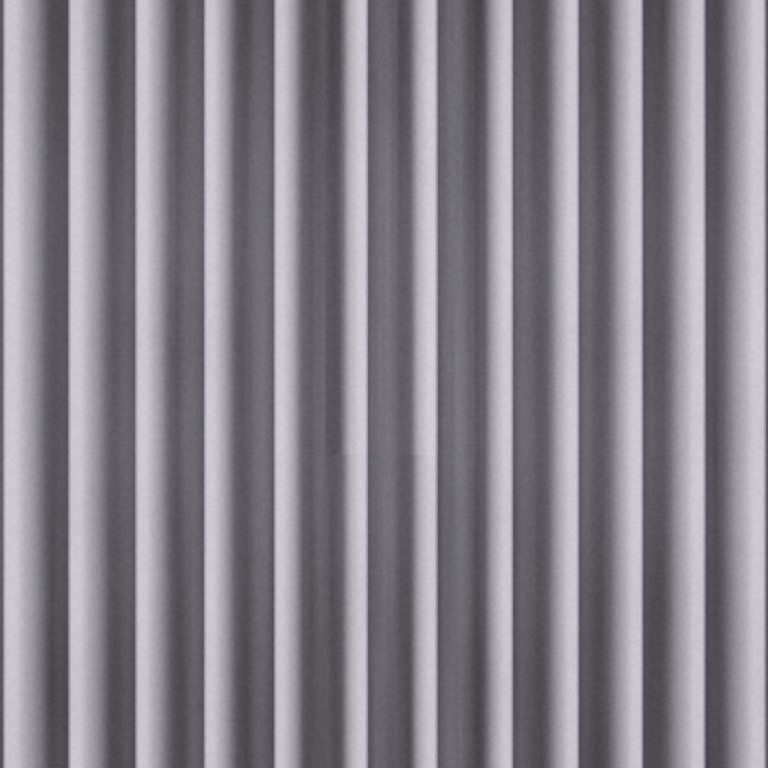
Reproduce this texture procedurally as a three.js fragment shader.

```glsl
// Corrugated grey metal sheet: twelve pale vertical ribs, crisp on one side and soft on the other.
varying vec2 vUv;

#define RIBS 12
#define LEFT_RIBS 5.0
#define CREST_COLOR vec3(0.80, 0.79, 0.825)
#define SLOPE_COLOR vec3(0.715, 0.71, 0.725)
#define VALLEY_COLOR vec3(0.475, 0.465, 0.495)
#define CRISP_EDGE 0.005
#define SHADOW_DEPTH 0.27
#define STREAK_AMOUNT 0.075
#define GRAIN_AMOUNT 0.03
#define SEAM_HEIGHT 0.4076

float hash(vec2 p) {
  vec3 q = fract(vec3(p.xyx) * 0.1031);
  q += dot(q, q.yzx + 33.33);
  return fract((q.x + q.y) * q.z);
}

float noise(vec2 p) {
  vec2 cell = floor(p);
  vec2 f = fract(p);
  f = f * f * (3.0 - 2.0 * f);
  float low = mix(hash(cell), hash(cell + vec2(1.0, 0.0)), f.x);
  float high = mix(hash(cell + vec2(0.0, 1.0)), hash(cell + vec2(1.0, 1.0)), f.x);
  return mix(low, high, f.y);
}

// Crisp edge of rib i in x, and the direction of its soft side in y
vec2 ribEdge(float i) {
  if (i < LEFT_RIBS) return vec2(0.0039 + 0.084 * i + 0.00104 * i * i, 1.0);
  float j = float(RIBS) - 1.0 - i;
  float x = 0.9974 - 0.0776 * j - 0.00117 * j * j - 0.0104 * step(4.5, j);
  return vec2(x, -1.0);
}

float band(float x, float from, float to) {
  return smoothstep(from - 0.001, from + 0.001, x) * (1.0 - smoothstep(to - 0.001, to + 0.001, x));
}

void main() {
  vec2 uv = vUv;
  float ends = smoothstep(0.1, 0.5, abs(uv.y - 0.56));
  float aboveSeam = smoothstep(SEAM_HEIGHT - 0.001, SEAM_HEIGHT + 0.001, uv.y);
  float patchArea = band(uv.x, 0.443, 0.572) * aboveSeam;

  // Ribs and the shadows beside them
  float cover = 0.0;
  float shadow = 0.0;
  float slope = 0.0;
  float fringe = 0.0;
  for (int n = 0; n < RIBS; n++) {
    vec2 edge = ribEdge(float(n));
    float d = (uv.x - edge.x) * edge.y;
    float outer = abs(edge.x - 0.51) * 2.0;
    float width = mix(0.027, 0.038, outer * outer) + 0.001 * patchArea;
    float blur = mix(0.007, 0.019, outer) * (1.0 + 0.15 * ends);
    float rise = smoothstep(-0.4 * CRISP_EDGE, CRISP_EDGE, d);
    float rib = rise * (1.0 - smoothstep(width - blur, width + blur, d));
    cover = max(cover, rib);
    slope += rib * smoothstep(0.35, 0.85, d / width);

    float hollow = (d - width - blur - 0.008) / 0.015;
    shadow += exp(-hollow * hollow) * (0.8 + 0.35 * ends);
    shadow += exp(min(d, 0.0) / 0.011) * (1.0 - step(0.0, d));
    fringe += exp(-abs(d) / 0.004);
  }

  // Valley floor with long vertical streaks
  float streaks = 0.6 * noise(vec2(uv.x * 75.0, uv.y * 2.5))
                + 0.4 * noise(vec2(uv.x * 190.0 + 31.0, uv.y * 4.0));
  float middle = 1.0 - smoothstep(0.08, 0.2, abs(uv.x - 0.51));
  vec3 valley = VALLEY_COLOR * (1.0 - SHADOW_DEPTH * min(shadow, 1.15));
  valley *= 1.0 - 0.08 * ends;
  valley += (streaks - 0.5) * STREAK_AMOUNT * (0.7 + 0.5 * middle);
  valley += vec3(0.014, 0.006, 0.012) * patchArea;
  valley -= 0.025 * band(uv.x, 0.424, 0.443) * aboveSeam;

  // Pale rib faces with a faint violet rim
  vec3 face = mix(CREST_COLOR, SLOPE_COLOR, min(slope, 1.0));
  face *= 1.0 - 0.02 * ends;
  face += 0.012 * patchArea;
  vec3 color = mix(valley, face, cover);
  color += vec3(0.0, -0.008, 0.025) * fringe;

  // Fine grain and broad mottling
  float grain = noise(uv * 300.0) - 0.5;
  float mottle = noise(uv * vec2(14.0, 9.0)) - 0.5;
  color += grain * GRAIN_AMOUNT + mottle * 0.018;

  gl_FragColor = vec4(clamp(color, 0.0, 1.0), 1.0);
}
```
